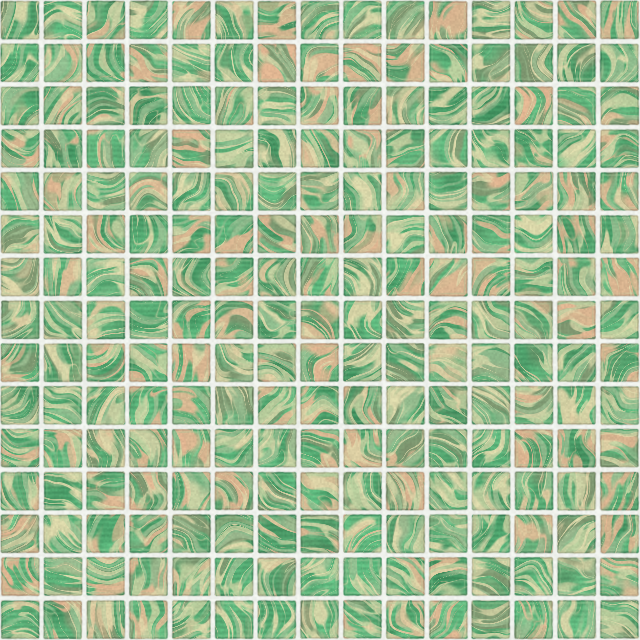
Reproduce this texture procedurally as a Shadertoy shader.

```glsl
const float TILES = 14.95;
const vec2 GRID_SHIFT = vec2(0.03, 0.02);
const float TILE_HALF = 0.446;
const float CORNER = 0.045;

const vec3 GROUT = vec3(0.94, 0.95, 0.93);
const vec3 DEEP_GREEN = vec3(0.23, 0.54, 0.35);
const vec3 BRIGHT_GREEN = vec3(0.39, 0.76, 0.52);
const vec3 OLIVE = vec3(0.53, 0.58, 0.44);
const vec3 SAGE = vec3(0.64, 0.76, 0.59);
const vec3 PEACH = vec3(0.88, 0.71, 0.57);
const vec3 CREAM = vec3(0.87, 0.85, 0.67);

float hash(vec2 p) {
    vec3 q = fract(vec3(p.xyx) * 0.1031);
    q += dot(q, q.yzx + 33.33);
    return fract((q.x + q.y) * q.z);
}

float noise(vec2 p) {
    vec2 i = floor(p), f = fract(p);
    f = f * f * (3.0 - 2.0 * f);
    return mix(mix(hash(i), hash(i + vec2(1, 0)), f.x),
               mix(hash(i + vec2(0, 1)), hash(i + vec2(1, 1)), f.x), f.y);
}

float roundedBox(vec2 p, float halfSize, float radius) {
    vec2 q = abs(p) - halfSize + radius;
    return length(max(q, 0.0)) + min(max(q.x, q.y), 0.0) - radius;
}

// Rotated, bent and warped coordinates: x runs along the streaks
vec2 flow(vec2 p, float angle, float bend, vec2 seed) {
    float c = cos(angle), s = sin(angle);
    p = vec2(c * p.x + s * p.y, c * p.y - s * p.x);
    p.y += bend * p.x * p.x;
    p.y += 0.28 * (noise(p * 2.3 + seed) - 0.5);
    return p;
}

// Long stretched noise
float streak(vec2 p, float along, float across, vec2 seed) {
    return noise(p * vec2(along, across) + seed);
}

// Thin tapering line along the middle level of the stretched noise
float vein(vec2 p, float across, float width, vec2 seed) {
    float level = abs(streak(p, 1.1, across, seed) - 0.5);
    float taper = width * smoothstep(0.25, 0.8, noise(p * vec2(1.8, 4.0) + seed.yx));
    return 1.0 - smoothstep(taper, taper + 0.10, level + 0.05);
}

vec3 glass(vec2 p, vec2 id) {
    vec2 seed = 37.0 * vec2(hash(id + 3.1), hash(id + 7.7)) + id * 5.0;
    float angle = 3.14159 * hash(id + 11.3);
    float bend = 2.2 * (hash(id + 17.9) - 0.5);
    float mineral = hash(id + 23.5);
    float copper = hash(id + 31.2);
    vec2 q = flow(p, angle, bend, seed);

    // Green body with horizontal ribs
    float ribs = sin(p.y * 50.0 + 2.0 * noise(p * 4.0 + seed));
    float tone = 0.15 + 0.8 * noise(p * 2.5 + seed) + 0.13 * ribs;
    tone += 0.3 * (hash(id + 41.0) - 0.5);
    vec3 color = mix(DEEP_GREEN, BRIGHT_GREEN, clamp(tone, 0.0, 1.0));

    // Broad mineral bands and fine strands
    float band = streak(q, 0.9, 5.0, seed + 4.0);
    color = mix(color, OLIVE, smoothstep(0.75 - 0.4 * mineral, 0.95 - 0.3 * mineral, band) * 0.8);
    float strand = streak(q, 1.0, 13.0, seed + 9.0);
    color = mix(color, SAGE, smoothstep(0.42, 0.8, strand) * 0.75);
    color = mix(color, OLIVE, smoothstep(0.6, 0.15, strand) * 0.3 * mineral);

    // Copper and cream veins
    float metal = vein(q, 5.5, 0.10 + 0.14 * copper, seed + 15.0);
    color = mix(color, mix(CREAM, PEACH, smoothstep(0.2, 0.7, copper)), metal * 0.9);
    color = mix(color, CREAM, vein(q, 8.0, 0.18, seed + 21.0) * 0.7);
    float splash = streak(q, 1.3, 4.0, seed + 27.0);
    color = mix(color, PEACH, smoothstep(0.76, 0.86, splash) * copper);

    return color * (0.96 + 0.09 * noise(p * 24.0 + seed));
}

void mainImage(out vec4 fragColor, in vec2 fragCoord) {
    float scale = TILES / min(iResolution.x, iResolution.y);
    vec2 grid = fragCoord * scale + GRID_SHIFT;
    vec2 id = floor(grid);
    vec2 p = fract(grid) - 0.5;

    // Slightly uneven placement and outline
    vec2 nudge = 0.014 * (vec2(hash(id + 51.0), hash(id + 57.0)) - 0.5);
    float d = roundedBox(p - nudge, TILE_HALF, CORNER);
    d += 0.012 * (noise(grid * 13.0) - 0.5);

    // Darkened rim, then a lighter worn bevel
    vec3 tile = glass(p, id);
    float rim = smoothstep(-0.055, -0.01, d);
    tile *= 1.0 - 0.20 * rim * (0.4 + 0.8 * noise(grid * 7.0));
    float bevel = smoothstep(0.035, 0.0, abs(d + 0.065));
    tile = mix(tile, SAGE, bevel * 0.45 * noise(grid * 6.0 + 8.0));

    // Grout with faint grain and contact shade
    float grain = noise(grid * 18.0);
    vec3 grout = GROUT + 0.05 * (grain - 0.5);
    grout -= 0.10 * smoothstep(0.04, 0.0, d) * noise(grid * 9.0 + 3.0);

    float edge = max(scale, 0.014);
    fragColor = vec4(mix(tile, grout, smoothstep(-edge, edge, d)), 1.0);
}
```
